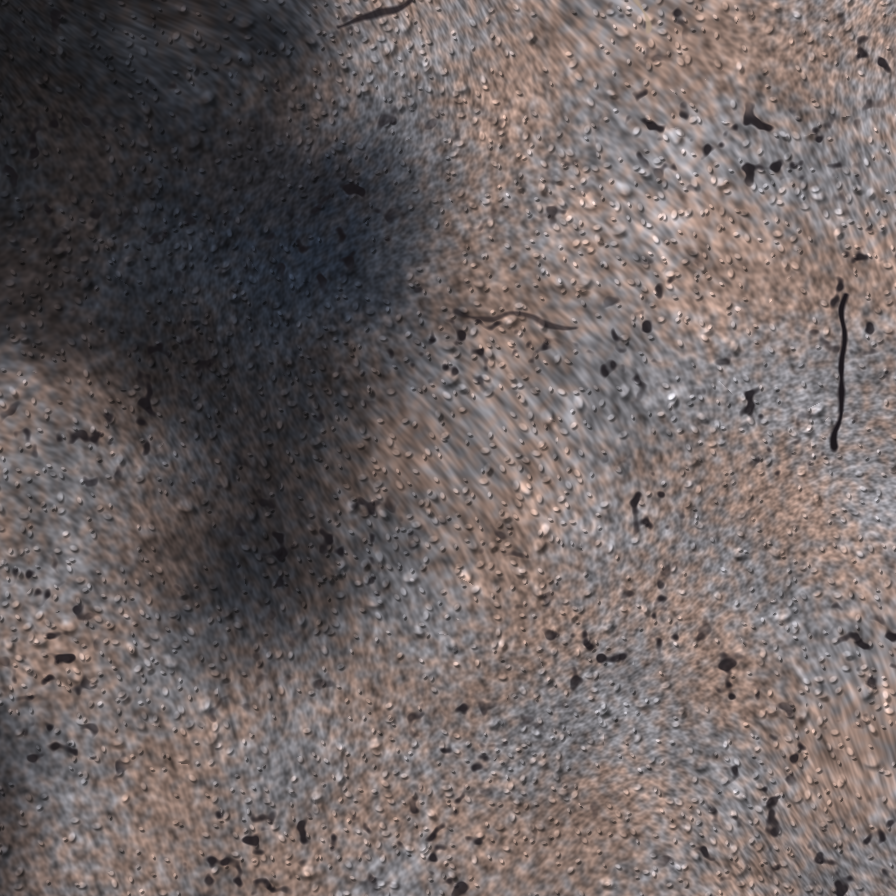
Write a Shadertoy shader that draws this texture.

```glsl
// Gritty grey soil, half covered by a soft-edged shadow falling from the upper left.
// Layered gradient noise makes the grain; scattered ellipses make the pebbles,
// thresholded noise the pits, and a few tapered strokes the twigs and cracks.

const vec3 LIT_SOIL = vec3(0.525, 0.482, 0.480);
const vec3 SHADE_SOIL = vec3(0.168, 0.164, 0.178);
const vec3 SHADE_BLUE = vec3(0.145, 0.160, 0.195);
const vec3 WARM_TINT = vec3(1.08, 0.99, 0.91);
const vec3 COOL_TINT = vec3(0.94, 1.01, 1.05);
const vec3 PIT_COLOR = vec3(0.11, 0.095, 0.11);
const vec3 STRAW_COLOR = vec3(0.70, 0.62, 0.54);
const float GRAIN_SCALE = 52.0;
const float GRAIN_CONTRAST = 0.42;
const float SHADOW_SOFTNESS = 0.10;
const float PEBBLE_GAIN = 0.34;

vec2 hash2(vec2 p) {
    vec3 q = fract(vec3(p.xyx) * vec3(0.1031, 0.1030, 0.0973));
    q += dot(q, q.yzx + 33.33);
    return fract((q.xx + q.yz) * q.zy);
}

float gradientDot(vec2 cell, vec2 offset) {
    float angle = 6.2832 * hash2(cell).x;
    return dot(vec2(cos(angle), sin(angle)), offset);
}

// Gradient noise, roughly -0.7 to 0.7
float noise(vec2 p) {
    vec2 i = floor(p), f = p - i;
    vec2 u = f * f * f * (f * (f * 6.0 - 15.0) + 10.0);
    vec2 e = vec2(1.0, 0.0);
    float low = mix(gradientDot(i, f), gradientDot(i + e, f - e), u.x);
    float high = mix(gradientDot(i + e.yx, f - e.yx), gradientDot(i + 1.0, f - 1.0), u.x);
    return mix(low, high, u.y);
}

mat2 rotation(float a) {
    return mat2(cos(a), sin(a), -sin(a), cos(a));
}

// Falls smoothly from 1 at the inner distance to 0 at the outer
float falloff(float inner, float outer, float d) {
    return 1.0 - smoothstep(inner, outer, d);
}

float segment(vec2 p, vec2 a, vec2 b) {
    vec2 ab = b - a;
    return length(p - a - ab * clamp(dot(p - a, ab) / dot(ab, ab), 0.0, 1.0));
}

float smoothMin(float a, float b, float k) {
    float h = max(k - abs(a - b), 0.0) / k;
    return min(a, b) - h * h * k * 0.25;
}

// Signed distance to the large shadow
float shadowShape(vec2 p) {
    p += 0.05 * vec2(noise(p * 5.0), noise(p * 5.0 + 19.0));
    float d = segment(p, vec2(0.0, 0.92), vec2(0.34, 0.74)) - 0.15;
    d = smoothMin(d, segment(p, vec2(0.0, 1.02), vec2(0.28, 0.98)) - 0.09, 0.06);
    d = smoothMin(d, segment(p, vec2(0.0, 0.74), vec2(0.30, 0.56)) - 0.13, 0.06);
    d = smoothMin(d, segment(p, vec2(0.31, 0.66), vec2(0.29, 0.40)) - 0.115, 0.06);
    return min(d, segment(p, vec2(-0.03, 0.0), vec2(-0.03, 0.13)) - 0.07);
}

// Scattered pebbles: x = lit body, y = shade dropped at the lower right
vec2 pebbles(vec2 p, float density) {
    vec2 cell = floor(p), result = vec2(0.0);
    for (int y = -1; y <= 1; y++)
    for (int x = -1; x <= 1; x++) {
        vec2 id = cell + vec2(x, y);
        vec2 place = hash2(id), kind = hash2(id + 57.0);
        float present = step(kind.x, density);
        float size = mix(0.20, 0.46, kind.y * kind.y);
        mat2 turn = rotation(6.2832 * fract(kind.x * 37.0));
        vec2 stretch = vec2(1.0, 1.5) / size;
        vec2 q = p - id - place;
        float body = length(turn * q * stretch);
        float dropped = length(turn * (q + vec2(-0.14, 0.20)) * stretch);
        float tone = 0.45 + 0.55 * fract(place.x * 29.0);
        result = max(result, present * vec2(tone * falloff(0.4, 1.15, body),
            falloff(0.4, 1.3, dropped) * smoothstep(0.7, 1.2, body)));
    }
    return result;
}

// Tapered, slightly crooked stroke
float stroke(vec2 p, vec2 a, vec2 b, float width) {
    p += 0.012 * vec2(noise(p * 24.0), noise(p * 24.0 + 8.0));
    float w = width * (0.7 + 0.8 * noise(p * 35.0));
    return falloff(w - 0.002, w + 0.002, segment(p, a, b));
}

void mainImage(out vec4 fragColor, in vec2 fragCoord) {
    vec2 p = fragCoord / iResolution.y;

    // Shadow and broad changes of light
    float lit = smoothstep(-SHADOW_SOFTNESS, SHADOW_SOFTNESS, shadowShape(p) + 0.03 * noise(p * 22.0));
    vec2 fromBlue = p - vec2(0.33, 0.76);
    vec3 shade = mix(SHADE_SOIL, SHADE_BLUE, exp(-dot(fromBlue, fromBlue) / 0.02));
    shade *= 1.0 - 0.28 * falloff(0.0, 0.3, length(p - vec2(0.0, 0.95)));
    vec3 sun = LIT_SOIL * (0.91 + 0.10 * p.x + 0.10 * p.y * p.x);
    vec3 color = mix(shade, sun, lit) * (1.0 + 0.18 * noise(p * 6.0) + 0.16 * noise(p * 15.0));

    // Grain, drawn out along a leaning direction
    vec2 g = rotation(-0.5 + 0.5 * noise(p * 2.0)) * p * vec2(1.0, 0.72) * GRAIN_SCALE;
    float grain = 0.7 * noise(g) + noise(g * 2.1 + 7.0) + 0.75 * noise(g * 3.9 + 31.0);
    color *= 1.0 + GRAIN_CONTRAST * grain;

    // Warm and cool flecks
    float hue = noise(p * 8.0 + 40.0) + 0.8 * noise(p * 75.0 + 11.0);
    color *= mix(COOL_TINT, WARM_TINT, smoothstep(-0.6, 0.6, hue));

    // Pebbles, fine and coarse, in loose patches
    float patchy = smoothstep(-0.35, 0.4, noise(p * 6.0 + 71.0));
    vec2 small = pebbles(p * 76.0, 0.25 + 0.4 * patchy);
    vec2 large = pebbles(p * 38.0 + 13.0, 0.05 + 0.16 * patchy);
    color *= (1.0 + PEBBLE_GAIN * (small.x + large.x)) * (1.0 - 0.42 * max(small.y, large.y));

    // Dark pits, gathered in clusters
    float pit = noise(p * 40.0 + 3.0) + 0.6 * noise(p * 88.0);
    pit = smoothstep(0.24, 0.52, pit) * smoothstep(-0.05, 0.3, noise(p * 9.0 + 24.0));

    // Twigs, cracks and a pale straw
    float twig = stroke(p, vec2(0.945, 0.67), vec2(0.930, 0.50), 0.0045);
    twig = max(twig, 0.8 * stroke(p, vec2(0.38, 0.97), vec2(0.46, 1.0), 0.004));
    twig = max(twig, 0.6 * stroke(p, vec2(0.51, 0.655), vec2(0.64, 0.635), 0.004));
    color = mix(color, PIT_COLOR * mix(0.75, 1.0, lit), max(0.85 * pit, twig));
    color = mix(color, STRAW_COLOR, 0.8 * stroke(p, vec2(0.705, 1.01), vec2(0.725, 0.965), 0.004));

    fragColor = vec4(clamp(color, 0.0, 1.0), 1.0);
}
```
